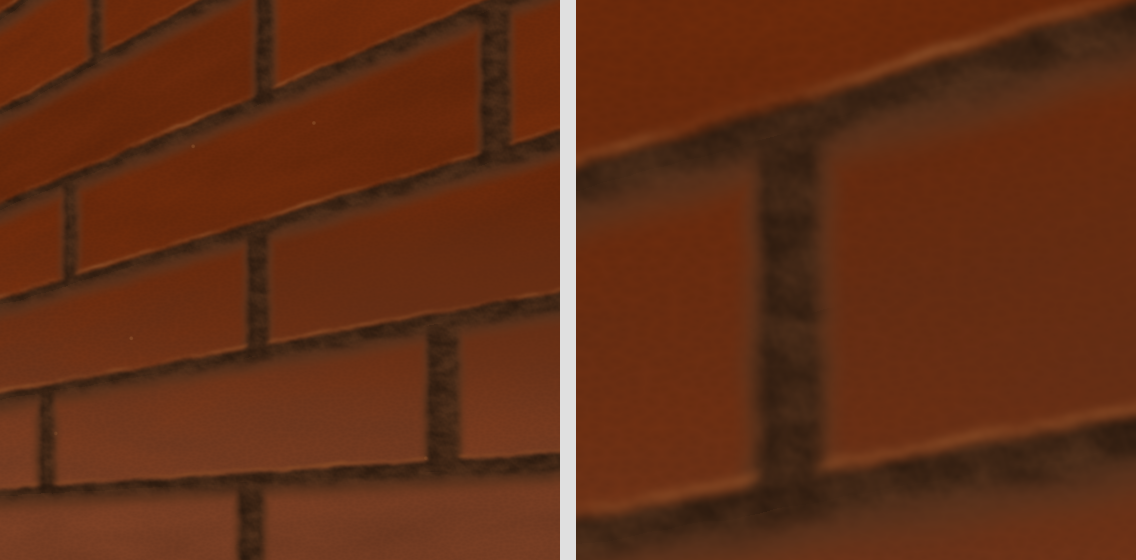
Left: the whole. Right: its middle third, enlarged.
Give the GLSL for this texture, as a WebGL 2 fragment shader.

```glsl
#version 300 es
precision highp float;

uniform vec2 u_resolution;
out vec4 fragColor;

vec2 hash2(vec2 p) {
  vec3 q = fract(p.xyx * vec3(0.1031, 0.1030, 0.0973));
  q += dot(q, q.yzx + 33.33);
  return fract((q.xx + q.yz) * q.zy);
}

// Cellular noise: distance to the nearest scattered point
float cellular(vec2 p) {
  vec2 base = floor(p);
  float nearest = 2.0;
  for (int j = -1; j <= 1; j++) {
    for (int i = -1; i <= 1; i++) {
      vec2 cell = base + vec2(i, j);
      nearest = min(nearest, distance(p, cell + hash2(cell)));
    }
  }
  return nearest;
}

// Layered sines, roughly -1 to 1
float waves(vec2 p) {
  float sum = 0.0, amplitude = 0.5;
  for (int i = 0; i < 4; i++) {
    sum += amplitude * sin(p.x + 1.7 * sin(p.y)) * cos(p.y - 0.6 * p.x);
    p = mat2(1.5, 1.1, -1.1, 1.5) * p + 2.3;
    amplitude *= 0.55;
  }
  return sum;
}

void main() {
  vec2 p = gl_FragCoord.xy / u_resolution;
  vec2 wobbled = p + 0.0030 * vec2(waves(p * 36.0), waves(p.yx * 33.0 + 5.0));

  // Receding wall: courses converge to the left, joints stay upright
  float courseHeight = 0.170 + 0.118 * wobbled.x;
  float depth = wobbled.x + 1.44;
  float v = (wobbled.y - 0.115 - 0.055 * wobbled.x) / courseHeight;
  float row = floor(v);
  float rise = v - row;

  // Running bond with a slight drift from course to course
  float shift = mod(row, 2.0) > 0.5 ? 0.530 - 0.008 * row : 0.148 - 0.043 * row;
  float along = 4.792 / depth - shift;
  float fromJoint = fract(along + 0.5) - 0.5;
  vec2 brickId = vec2(floor(along), row);

  // Distances to the brick edges, in canvas units
  float below = (rise - 0.080) * courseHeight;
  float above = (0.930 - rise) * courseHeight;
  float side = (abs(fromJoint) - 0.028 + 0.0025 * row) * 0.2087 * depth * depth;
  float sideMask = smoothstep(-0.009, 0.009, side);
  float brickMask = smoothstep(-0.008, 0.005, below) * sideMask
                  * smoothstep(-0.016, 0.016, above);

  // Surface wear
  vec2 wall = vec2(along * 9.0, v * 6.0) + hash2(brickId + 40.0) * 20.0;
  float mottle = waves(wall);
  float grain = cellular(p * vec2(120.0, 180.0)) - 0.5;
  float smear = waves(p * vec2(62.0, 74.0) + 9.0);

  // Brick face: orange above, dustier and paler below
  float dust = 1.0 - smoothstep(0.06, 0.66, p.y + 0.06 * mottle);
  vec3 brick = mix(vec3(0.416, 0.160, 0.042), vec3(0.470, 0.242, 0.138), dust);
  brick *= 1.0 + 0.13 * (hash2(brickId + 17.0).x - 0.45) + 0.06 * mottle + 0.06 * grain;
  float muted = smoothstep(0.25, 0.42, p.y) * (1.0 - smoothstep(0.50, 0.70, p.y)) * smoothstep(0.2, 0.8, p.x);
  brick = mix(brick, vec3(0.385, 0.180, 0.085), 0.55 * muted);
  float rim = smoothstep(0.0, 0.028, min(above, side * 1.6));
  brick = mix(vec3(0.375, 0.205, 0.110), brick, 0.25 + 0.75 * rim);

  // Mortar: blotchy, darkest under each lip, browner above the next brick
  float blotch = clamp(0.55 + 0.8 * smear, 0.0, 1.0);
  vec3 mortar = mix(vec3(0.205, 0.122, 0.067), vec3(0.305, 0.182, 0.103), blotch);
  float ledge = smoothstep(-0.018, 0.004, above) * step(0.5, rise);
  mortar = mix(mortar, vec3(0.35, 0.20, 0.12), 0.6 * ledge * sideMask);
  float lipShade = smoothstep(-0.024, -0.006, below) * (1.0 - smoothstep(-0.004, 0.012, below));
  float leftShade = smoothstep(-0.004, 0.018, fromJoint) * (1.0 - sideMask);
  mortar *= 1.0 - 0.10 * lipShade - 0.15 * leftShade + 0.07 * grain;

  vec3 color = mix(mortar, brick, brickMask);

  // Worn lip along the lower edge, fading out in some stretches
  float lip = exp(-pow((below - 0.003) / 0.0046, 2.0)) * sideMask;
  float lipWear = clamp(0.42 + 0.55 * waves(p * 19.0 + row) + 0.25 * smear, 0.05, 0.85);
  color = mix(color, vec3(0.52, 0.285, 0.140), lip * lipWear);

  // A few pale chips
  vec2 chipCell = floor(p * 24.0);
  vec2 chip = fract(p * 24.0) - 0.25 - 0.5 * hash2(chipCell + 3.0);
  float chipMask = step(0.985, hash2(chipCell + 71.0).x) * (1.0 - smoothstep(0.04, 0.11, length(chip)));
  color = mix(color, vec3(0.58, 0.36, 0.20), 0.5 * chipMask * brickMask);

  fragColor = vec4(color, 1.0);
}
```
